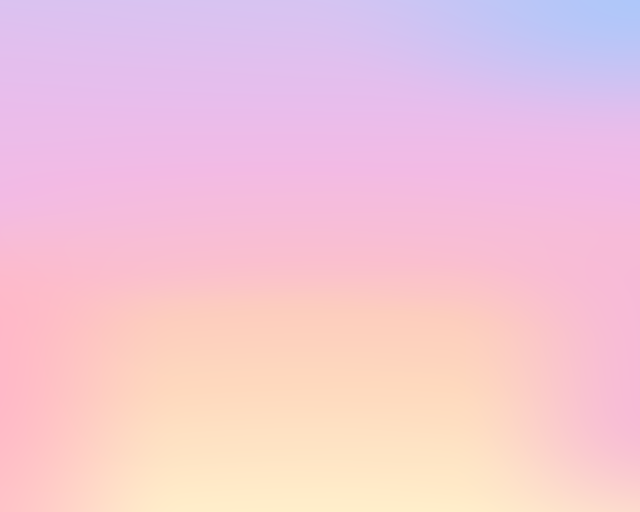
A WebGL 1 fragment shader for this background:

```glsl
precision highp float;

uniform vec2 u_resolution;

#define CREAM vec3(1.00, 0.935, 0.795)
#define APRICOT vec3(0.995, 0.85, 0.745)
#define PEACH vec3(0.99, 0.805, 0.745)
#define ROSE vec3(0.98, 0.75, 0.81)
#define ORCHID vec3(0.95, 0.73, 0.895)
#define LILAC vec3(0.91, 0.74, 0.925)
#define LAVENDER vec3(0.83, 0.77, 0.95)
#define SKY_BLUE vec3(0.68, 0.78, 0.98)
#define LEFT_PINK vec3(1.00, 0.72, 0.785)
#define RIGHT_PINK vec3(0.97, 0.73, 0.845)
#define ARCH_HEIGHT 0.06
#define RIPPLE_HEIGHT 0.003

// Position of h between two heights, limited to 0..1
float between(float low, float high, float h) {
  return clamp((h - low) / (high - low), 0.0, 1.0);
}

// Vertical gradient from cream at the bottom to lavender at the top
vec3 skyRamp(float h) {
  vec3 color = mix(CREAM, APRICOT, between(0.0, 0.25, h));
  color = mix(color, PEACH, between(0.25, 0.39, h));
  color = mix(color, ROSE, between(0.39, 0.49, h));
  color = mix(color, ORCHID, between(0.49, 0.67, h));
  color = mix(color, LILAC, between(0.67, 0.79, h));
  return mix(color, LAVENDER, between(0.79, 1.0, h));
}

// Faint slanted streaks from layered sines
float ripple(vec2 p) {
  float slow = sin(p.y * 53.0 + p.x * 7.0 + sin(p.x * 9.0));
  float fine = sin(p.y * 97.0 - p.x * 11.0 + sin(p.x * 13.0 + 2.0));
  return RIPPLE_HEIGHT * (slow + 0.5 * fine);
}

void main() {
  vec2 uv = gl_FragCoord.xy / u_resolution;

  // Bend the bands into a low arch that flattens near the top
  float side = 2.0 * uv.x - 1.0;
  float arch = ARCH_HEIGHT * side * side * (1.0 - smoothstep(0.55, 0.8, uv.y));
  float leftDip = 0.07 * (1.0 - uv.x) * (1.0 - uv.x) * smoothstep(0.7, 1.0, uv.y);
  vec3 color = skyRamp(uv.y + arch - leftDip + ripple(uv));

  // Pink glows along the lower sides
  float leftGlow = 1.0 - smoothstep(-0.04, 0.29, uv.x);
  leftGlow *= 1.0 - smoothstep(0.36, 0.6, uv.y);
  leftGlow *= mix(0.8, 1.0, smoothstep(0.0, 0.25, uv.y));
  color = mix(color, LEFT_PINK, leftGlow);

  float rightGlow = smoothstep(0.7, 1.03, uv.x);
  rightGlow *= smoothstep(-0.13, 0.21, uv.y) * (1.0 - smoothstep(0.45, 0.65, uv.y));
  color = mix(color, RIGHT_PINK, rightGlow);

  // Blue glow in the upper right corner
  float cornerDistance = length((1.0 - uv) / vec2(0.55, 0.3));
  color = mix(color, SKY_BLUE, 1.0 - smoothstep(-0.1, 1.0, cornerDistance));

  gl_FragColor = vec4(color, 1.0);
}
```
